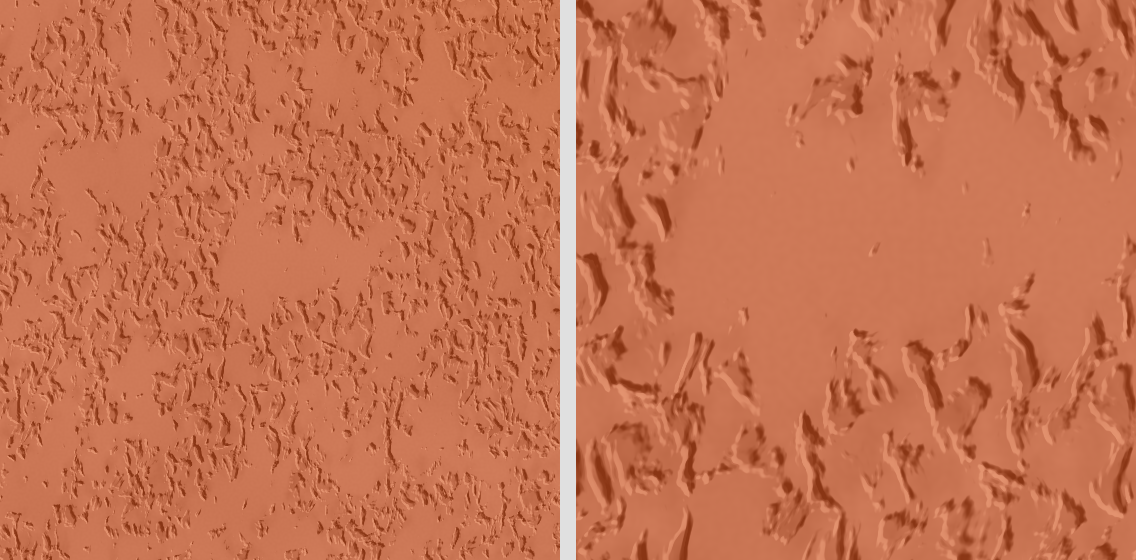
Left: the whole. Right: its middle third, enlarged.
A Shadertoy shader for this texture:

```glsl
// Terracotta stucco wall: smooth trowelled plaster broken by rough upright pits.

const vec3 PIT_COLOR = vec3(0.55, 0.22, 0.09);
const vec3 PLASTER_COLOR = vec3(0.805, 0.473, 0.342);
const vec3 RIM_COLOR = vec3(0.89, 0.575, 0.435);
const vec3 WARM_TINT = vec3(0.0, -0.006, -0.025);
const vec2 LIGHT_DIR = vec2(0.78, 0.62);

// Random unit gradient for a lattice cell
vec2 randomGradient(vec2 cell) {
    vec3 h = fract(vec3(cell.xyx) * vec3(0.1031, 0.1030, 0.0973));
    h += dot(h, h.yzx + 33.33);
    float angle = 6.2832 * fract((h.x + h.y) * h.z);
    return vec2(cos(angle), sin(angle));
}

// Gradient noise, roughly -0.7 to 0.7
float gradientNoise(vec2 p) {
    vec2 cell = floor(p);
    vec2 f = p - cell;
    vec2 u = f * f * f * (f * (f * 6.0 - 15.0) + 10.0);
    vec2 e = vec2(1.0, 0.0);
    float a = dot(randomGradient(cell), f);
    float b = dot(randomGradient(cell + e.xy), f - e.xy);
    float c = dot(randomGradient(cell + e.yx), f - e.yx);
    float d = dot(randomGradient(cell + e.xx), f - e.xx);
    return mix(mix(a, b, u.x), mix(c, d, u.x), u.y);
}

float fbm(vec2 p, int octaves, float gain) {
    float sum = 0.0;
    float amplitude = 1.0;
    for (int i = 0; i < octaves; i++) {
        sum += amplitude * gradientNoise(p);
        p = mat2(1.6, 1.0, -1.0, 1.6) * p + 17.3;
        amplitude *= gain;
    }
    return sum;
}

// Share of broken plaster around a point: 0 smooth, 1 rough
float roughPatches(vec2 p) {
    float patches = fbm(p * vec2(10.0, 6.5) + 41.0, 3, 0.65);
    return smoothstep(-0.36, 0.02, patches + 0.12 * (p.y - 0.5));
}

// Depth of the pits, flat at zero on the trowelled skin
float pitDepth(vec2 p, float roughness) {
    vec2 bend = vec2(gradientNoise(p * 23.0 + 5.0), gradientNoise(p * 26.0 + 63.0));
    vec2 q = p + 0.015 * bend;
    float grain = fbm(q * vec2(54.0, 32.0), 4, 0.55);
    float pits = smoothstep(0.06, 0.52, grain + 0.55 * (roughness - 0.72));
    float crumbs = fbm(q * vec2(105.0, 75.0) + 9.0, 2, 0.5);
    return pits + 0.34 * roughness * crumbs * (0.45 + 0.55 * pits);
}

// Plaster tone: 0 deepest shade, 1 flat skin, above 1 lit rim
vec3 plasterColor(float tone) {
    vec3 shaded = mix(PIT_COLOR, PLASTER_COLOR, clamp(tone, -0.05, 1.0));
    return mix(shaded, RIM_COLOR, clamp((tone - 1.0) / 0.4, 0.0, 1.0));
}

void mainImage(out vec4 fragColor, in vec2 fragCoord) {
    vec2 p = fragCoord / iResolution.y;
    float roughness = roughPatches(p);

    // Relief, compared with points towards the light
    float depth = pitDepth(p, roughness);
    float nearRise = depth - pitDepth(p + LIGHT_DIR * 0.0028, roughness);
    float farRise = depth - pitDepth(p + LIGHT_DIR * 0.0065, roughness);

    // Cast shade under the edges and light on the facing walls
    float shade = 0.62 * smoothstep(0.08, 0.95, farRise)
                + 0.20 * smoothstep(0.04, 0.45, nearRise);
    float rim = 0.40 * smoothstep(0.06, 0.46, -nearRise);
    float hollow = 0.17 * clamp(depth, 0.0, 1.0);

    // Broad unevenness, stains in the rough patches and fine dust
    float broad = 0.10 * fbm(p * 4.0 + 80.0, 2, 0.5);
    float stains = roughness * (0.16 * fbm(p * vec2(34.0, 24.0) + 30.0, 2, 0.6) - 0.05);
    float dust = 0.04 * gradientNoise(p * 190.0);
    float tone = 0.99 - shade - hollow + rim + broad + stains + dust;

    // Warmer colour towards the upper right
    float warmth = smoothstep(1.1, 2.0, p.x + p.y);
    vec3 color = plasterColor(tone) + WARM_TINT * warmth;
    fragColor = vec4(color, 1.0);
}
```
